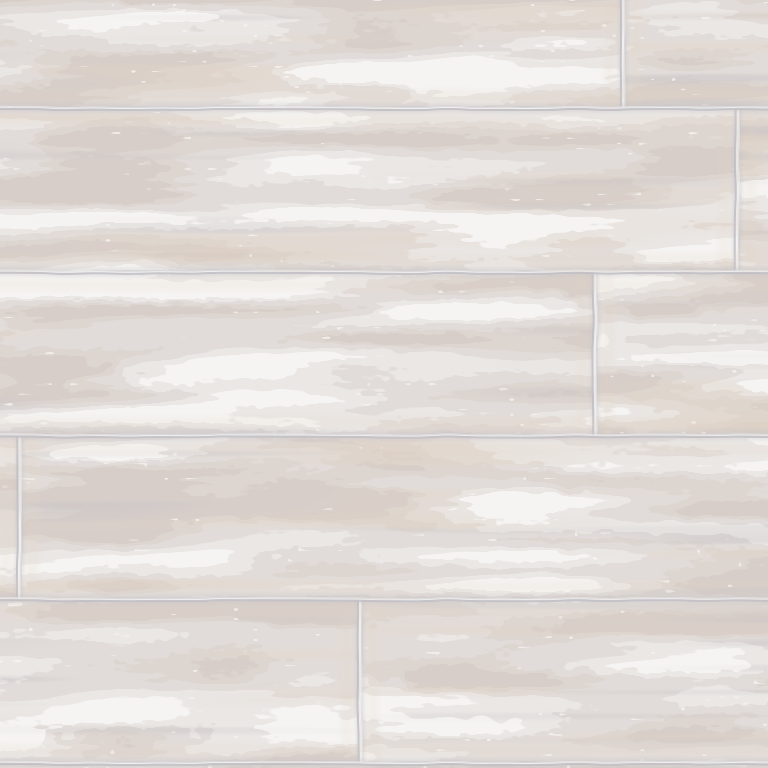
A three.js fragment shader for this texture:

```glsl
// Pale whitewashed wood planks in staggered rows with brushed, worn paint.
varying vec2 vUv;

const float ROW_HEIGHT = 0.2132;
const float FIRST_SEAM = 0.0065;

const vec3 TAUPE = vec3(0.843, 0.808, 0.790);
const vec3 BEIGE = vec3(0.864, 0.835, 0.816);
const vec3 LINEN = vec3(0.884, 0.862, 0.850);
const vec3 PALE  = vec3(0.918, 0.905, 0.897);
const vec3 WHITE = vec3(0.962, 0.957, 0.952);
const vec3 GRAIN = vec3(0.785, 0.770, 0.775);
const vec3 TAN   = vec3(0.890, 0.830, 0.765);
const vec3 SEAM  = vec3(0.735, 0.730, 0.755);

float hash(vec2 p) {
  return fract(sin(dot(p, vec2(127.1, 311.7))) * 43758.5);
}

float noise(vec2 p) {
  vec2 i = floor(p);
  vec2 f = fract(p);
  f = f * f * (3.0 - 2.0 * f);
  float low = mix(hash(i), hash(i + vec2(1.0, 0.0)), f.x);
  float high = mix(hash(i + vec2(0.0, 1.0)), hash(i + vec2(1.0, 1.0)), f.x);
  return mix(low, high, f.y);
}

// Soft-edged line around distance zero
float line(float d, float halfWidth, float blur) {
  return 1.0 - smoothstep(halfWidth, halfWidth + blur, abs(d));
}

// Position of the butt joint in each row, counted from the bottom
float jointX(float row) {
  if (row < 0.0) return 2.0;
  if (row < 1.0) return 0.469;
  if (row < 2.0) return 0.025;
  if (row < 3.0) return 0.775;
  return row < 4.0 ? 0.960 : 0.811;
}

// Paint in flat tones, broken into long patches with ragged ends
vec3 paint(vec2 p) {
  float ragged = noise(p * vec2(45.0, 150.0)) - 0.5;
  float fine = noise(p * vec2(110.0, 240.0)) - 0.5;
  vec2 q = p + vec2(0.05 * ragged, 0.005 * ragged + 0.003 * fine);
  float n = 0.68 * noise(q * vec2(3.6, 29.0))
          + 0.32 * noise(q * vec2(8.0, 52.0) + 17.0);
  n += 0.035 * fine;
  float e = 0.008;
  vec3 c = mix(TAUPE, BEIGE, smoothstep(0.34 - e, 0.34 + e, n));
  c = mix(c, LINEN, smoothstep(0.43 - e, 0.43 + e, n));
  c = mix(c, PALE, smoothstep(0.57 - e, 0.57 + e, n));
  return mix(c, WHITE, smoothstep(0.68 - e, 0.68 + e, n));
}

// Blurred grain streaks with a warm edge beside them
vec3 addGrain(vec3 c, vec2 p) {
  vec2 q = p + vec2(0.0, 0.006 * noise(p * vec2(5.0, 8.0)));
  float streak = noise(q * vec2(2.3, 62.0) + 41.0);
  float warm = noise((q + vec2(0.0, 0.009)) * vec2(2.3, 50.0) + 41.0);
  float lightness = smoothstep(0.88, 0.96, c.r);
  c = mix(c, TAN, 0.38 * smoothstep(0.55, 0.95, warm) * (1.0 - lightness));
  return mix(c, GRAIN, 0.48 * smoothstep(0.68, 0.98, streak) * (1.0 - 0.8 * lightness));
}

// Small chips of bare white paint
vec3 addChips(vec3 c, vec2 p) {
  float chip = noise(p * vec2(75.0, 150.0) + 9.0);
  float area = noise(p * vec2(9.0, 38.0) + 63.0);
  return mix(c, WHITE, 0.75 * smoothstep(0.88, 0.93, chip) * smoothstep(0.45, 0.65, area));
}

// Grey groove with a broken bright bevel; d is the signed distance across
vec3 addSeam(vec3 c, float d, float along, float bevel) {
  float wear = noise(vec2(along * 38.0, 5.0 + bevel * 900.0));
  float bend = 0.0018 * (noise(vec2(along * 24.0, 2.0)) - 0.5);
  float w = d + bend;
  c = mix(c, TAN, 0.16 * line(abs(w) - 0.017, 0.002, 0.012));
  c = mix(c, GRAIN, 0.35 * line(w, 0.002, 0.008));
  c = mix(c, WHITE, (0.45 + 0.5 * wear) * line(w, bevel, 0.0012));
  c = mix(c, SEAM, 0.80 * line(w + bevel, 0.0006, 0.0014));
  return mix(c, SEAM, 0.55 * wear * line(w - bevel, 0.0004, 0.0014));
}

void main() {
  // Row and plank under this point
  float v = (vUv.y - FIRST_SEAM) / ROW_HEIGHT;
  float row = floor(v);
  float seamDistance = (fract(v + 0.5) - 0.5) * ROW_HEIGHT;
  float jointDistance = vUv.x - jointX(row);
  float plank = 2.0 * row + step(0.0, jointDistance);

  // Each plank takes its own piece of the paint pattern
  vec2 p = vUv + vec2(3.71, 1.37) * (plank + 4.0);
  vec3 color = paint(p);
  color = addGrain(color, p);
  color = addChips(color, p);

  // Joints between plank ends, then seams between rows
  color = addSeam(color, jointDistance, vUv.y, 0.0026);
  color = addSeam(color, seamDistance, vUv.x, 0.0018);
  gl_FragColor = vec4(color, 1.0);
}
```
